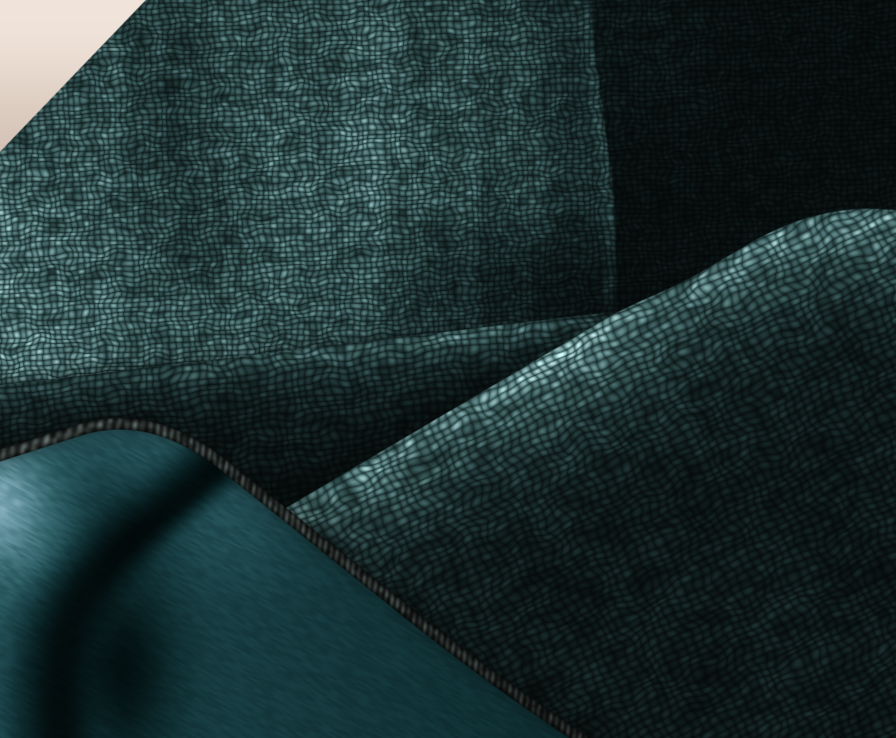
Write a Shadertoy shader that draws this texture.

```glsl
// Folded dark teal cloth: a woven back panel, two lit folds and a satin lining.
// Height curves separate the layers; each gets a light falloff and a plain weave
// made of overlapping rounded threads. The lining ends in a stitched hem.

float hash(vec2 p) {
    vec3 q = fract(vec3(p.xyx) * 0.1031);
    q += dot(q, q.yzx + 33.33);
    return fract((q.x + q.y) * q.z);
}

float noise(vec2 p) {
    vec2 i = floor(p), f = fract(p);
    f = f * f * (3.0 - 2.0 * f);
    return mix(mix(hash(i), hash(i + vec2(1, 0)), f.x),
               mix(hash(i + vec2(0, 1)), hash(i + vec2(1, 1)), f.x), f.y);
}

// Turns coordinates so that x runs along a direction at angle a
mat2 rotation(float a) {
    return mat2(cos(a), -sin(a), sin(a), cos(a));
}

// Soft bell of light or shade around a centre
float glow(vec2 p, vec2 centre, vec2 size) {
    vec2 d = (p - centre) / size;
    return exp(-dot(d, d));
}

// Plain weave: threads dive under each other in turn, mean near one
float weave(vec2 p) {
    p += 1.1 * vec2(noise(p * 0.4), noise(p * 0.4 + 40.0));
    vec2 cell = floor(p), f = fract(p) - 0.5;
    vec2 body = 1.0 - 3.0 * f * f;
    float weft = body.y * (0.5 + 0.5 * cos(3.1416 * (p.x - 0.5 + cell.y)));
    float warp = body.x * (0.5 - 0.5 * cos(3.1416 * (p.y - 0.5 + cell.x)));
    float thread = max(weft * 1.1, warp * 0.85);
    float tone = 0.35 + 0.75 * noise(p * 0.8 + 7.0) + 0.3 * noise(p * vec2(0.15, 1.0))
               + 0.25 * noise(p * vec2(1.0, 0.1));
    return 0.22 + 1.3 * thread * tone;
}

// Teal grey of the cloth at a given brightness
vec3 clothColour(float l) {
    l += 0.012;
    return l * vec3(0.51 + 0.4 * min(l, 0.75), 1.0, 1.01);
}

// Upper edge of the large right fold
float rightFold(float x) {
    float bend = max(x - 6.4, 0.0);
    return 2.0 + 0.59 * (x - 2.5) - 0.08 * smoothstep(5.2, 6.0, x) - 0.28 * bend * bend;
}

// Upper edge of the lining: two slopes joined by a rounded crest
float liningEdge(float x) {
    float tail = max(x - 3.5, 0.0);
    float a = 2.42 + 0.32 * x;
    float b = 1.07 - 0.8 * (x - 3.5) + 0.05 * tail * tail;
    float h = max(0.7 - abs(a - b), 0.0) / 0.7;
    return min(a, b) - h * h * 0.175;
}

vec3 backPanel(vec2 p, float aa) {
    float l = 0.235 + 0.15 * glow(p, vec2(0.0, 4.2), vec2(0.8, 1.0));
    l += 0.07 * glow(p, vec2(3.1, 5.0), vec2(1.1, 1.3));
    l += 0.06 * glow(p, vec2(1.0, 3.4), vec2(1.6, 0.5));
    l -= 0.06 * glow(p, vec2(1.5, 5.6), vec2(0.25, 1.6));
    l *= 1.0 - 0.65 * glow(p, vec2(4.7, 3.8), vec2(1.2, 0.65));
    l *= 0.85 + 0.3 * noise(p * vec2(5.0, 0.7));
    // Shaded panel beyond the vertical crease
    float crease = 5.05 + 0.22 * smoothstep(6.5, 4.2, p.y);
    l *= 1.0 - 0.3 * smoothstep(0.9, 0.1, crease - p.x);
    l += 0.07 * glow(p, vec2(crease - 0.04, 5.0), vec2(0.05, 1.4));
    float dark = 0.042 + 0.03 * glow(p, vec2(5.3, 6.1), vec2(0.8, 0.9));
    l = mix(l, dark, smoothstep(-aa, aa + 0.02, p.x - crease));
    return clothColour(l * weave(rotation(0.06) * p * vec2(18.0, 22.0)));
}

vec3 middleFold(vec2 p, float depth) {
    float rim = 0.19 + 0.12 * smoothstep(1.0, 3.5, p.x);
    float l = 0.065 + rim * exp(-depth / 0.22) * (0.55 + 0.45 * smoothstep(0.0, 0.07, depth));
    l *= 0.55 + 0.45 * smoothstep(0.0, 0.4, p.y - rightFold(p.x));
    return clothColour(l * weave(rotation(0.14) * p * vec2(14.0, 18.0)));
}

vec3 rightCloth(vec2 p, float depth) {
    float rim = 0.27 + 0.17 * glow(p, vec2(4.5, 3.0), vec2(1.0, 0.8));
    rim += 0.1 * glow(p, vec2(7.3, 4.4), vec2(0.6, 0.5));
    float l = 0.075 + rim * exp(-depth / 0.32) * (0.6 + 0.4 * smoothstep(0.0, 0.08, depth));
    l += 0.07 * exp(-depth * depth / 0.8);
    l *= 0.85 + 0.3 * noise(p * 1.5);
    return clothColour(l * weave(rotation(0.45) * p * vec2(12.0, 17.0)));
}

vec3 satin(vec2 p) {
    // A curved ridge parts the bright left drape from the flat right side
    float ridge = 0.65 + 0.25 * p.y * p.y * smoothstep(0.0, 2.2, p.y);
    float s = p.x - ridge;
    float l = 0.27 - 0.02 * p.x + 0.07 * glow(p, vec2(2.0, 1.9), vec2(0.6, 0.6));
    l *= 1.0 - 0.75 * glow(p, vec2(1.05, 0.6), vec2(0.45, 0.85));
    float left = 0.05 + 0.27 * smoothstep(-0.15, -0.85, s);
    l = mix(left, l, smoothstep(-0.1, 0.3, s));
    l *= 1.0 - 0.35 * glow(p, vec2(0.95, 1.9), vec2(0.4, 0.45));
    l += 0.32 * glow(p, vec2(0.0, 2.0), vec2(0.4, 0.5));
    l *= 0.9 + 0.2 * noise(rotation(-0.5) * p * vec2(12.0, 50.0));
    return l * vec3(0.16 + 0.9 * l, 1.0, 1.08);
}

void mainImage(out vec4 fragColor, in vec2 fragCoord) {
    vec2 p = fragCoord / iResolution.xy * vec2(7.68, 6.32);
    float aa = 7.68 / iResolution.x;

    // Pale backdrop and back panel
    vec3 backdrop = mix(vec3(0.83, 0.76, 0.71), vec3(0.94, 0.89, 0.85), smoothstep(4.9, 6.2, p.y));
    float corner = (p.y - 5.02 - 1.04 * p.x) / 1.44;
    vec3 col = mix(backPanel(p, aa), backdrop, smoothstep(-aa, aa, corner));

    // Folds, nearer layers over farther ones
    float midDepth = 3.02 + 0.12 * p.x - p.y;
    col *= 1.0 - 0.3 * exp(-max(-midDepth, 0.0) / 0.06);
    col = mix(col, middleFold(p, max(midDepth, 0.0)), smoothstep(-aa, aa, midDepth));
    float rightDepth = (rightFold(p.x) - p.y) * 0.86;
    col = mix(col, rightCloth(p, max(rightDepth, 0.0)), smoothstep(-aa, aa, rightDepth));

    // Lining with its contact shadow and stitched hem
    float slope = (liningEdge(p.x + 0.02) - liningEdge(p.x - 0.02)) / 0.04;
    float d = (p.y - liningEdge(p.x)) / sqrt(1.0 + slope * slope);
    col *= 1.0 - 0.5 * exp(-max(d, 0.0) / 0.12);
    col = mix(satin(p) * (1.0 - 0.4 * exp(min(d, 0.0) / 0.07)), col, smoothstep(-aa, aa, d));
    float stitch = 0.5 + 0.5 * sin((p.x - 0.7 * p.y + 0.6 * d) * 85.0);
    float bulge = max(1.0 - d * d / 0.004, 0.0);
    float thread = (0.35 + 0.5 * stitch) * (0.5 + noise(p * 22.0));
    vec3 hem = vec3(0.27, 0.31, 0.3) * bulge * thread * (1.25 - 0.13 * p.x);
    col = mix(col, hem, smoothstep(aa, -aa, abs(d) - 0.05));

    fragColor = vec4(clamp(col, 0.0, 1.0), 1.0);
}
```
